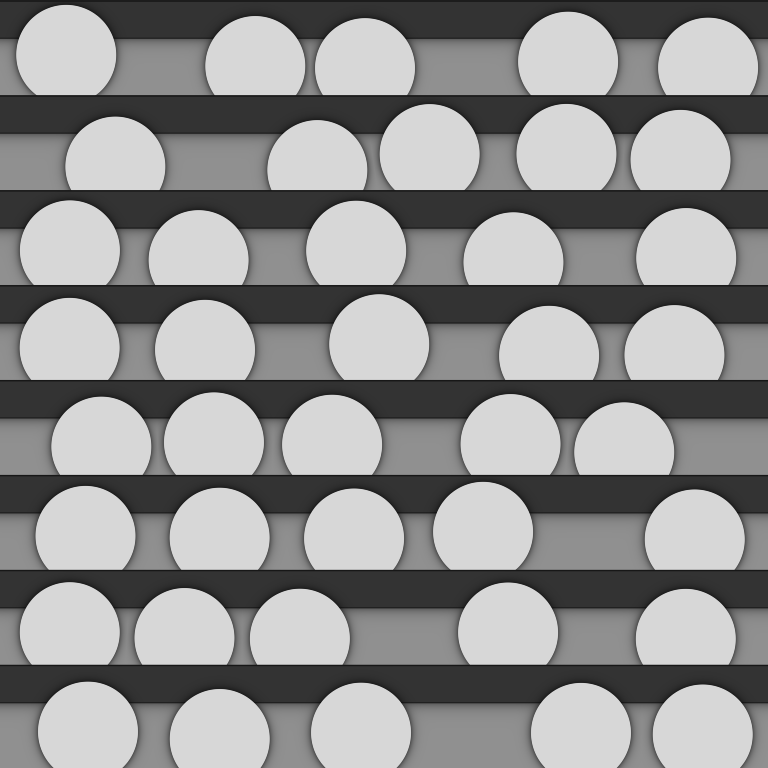
Write a WebGL 2 fragment shader that draws this pattern.

```glsl
#version 300 es
precision highp float;

uniform vec2 u_resolution;
out vec4 fragColor;

const float ROWS = 8.0;
const int DISCS = 5;
const float TOP_MARGIN = 0.0013;
const float ROW_HEIGHT = 0.1236;
const float BAND_HEIGHT = 0.0485;
const float RADIUS = 0.0651;

const vec3 DISC_COLOR = vec3(0.843);
const vec3 BAND_COLOR = vec3(0.2);
const vec3 SHELF_COLOR = vec3(0.565);
const vec3 SEAM_COLOR = vec3(0.09);

float hash(vec2 p) {
    vec3 q = fract(vec3(p.xyx) * 0.1031);
    q += dot(q, q.yzx + 33.33);
    return fract((q.x + q.y) * q.z);
}

// Relative width of the space before a disc; the outer margins vary less.
float gapWeight(float row, int index) {
    float h = hash(vec2(float(index) * 7.3 + 2.0, row * 11.7 + 5.0));
    bool margin = index == 0 || index == DISCS;
    return margin ? 0.05 + 0.9 * h : 0.08 + 1.75 * pow(h, 1.6);
}

float totalGapWeight(float row) {
    float total = 0.0;
    for (int i = 0; i <= DISCS; i++) total += gapWeight(row, i);
    return total;
}

// Depth of a disc centre below the top of its row.
float discDepth(float row, int index) {
    float h = hash(vec2(float(index) * 5.1 + 31.0, row * 3.7 + 17.0));
    float lift = row < 0.5 ? 0.009 : 0.0;
    return mix(0.073, 0.097, h) - lift;
}

// Signed distance to the nearest disc, with discs packed across the row.
float discDistance(vec2 p, float row) {
    float slack = 1.0 - 2.0 * RADIUS * float(DISCS);
    float gapScale = slack / totalGapWeight(row);
    float left = 0.0;
    float nearest = 1.0;
    for (int i = 0; i < DISCS; i++) {
        left += gapWeight(row, i) * gapScale;
        vec2 center = vec2(left + RADIUS, discDepth(row, i));
        nearest = min(nearest, length(p - center) - RADIUS);
        left += 2.0 * RADIUS;
    }
    return nearest;
}

float coverage(float dist, float pixel) {
    return 1.0 - smoothstep(-0.6 * pixel, 0.6 * pixel, dist);
}

float softShadow(float dist, float strength, float spread) {
    return 1.0 - strength * exp(-max(dist, 0.0) / spread);
}

void main() {
    vec2 uv = gl_FragCoord.xy / u_resolution;
    float pixel = 1.0 / min(u_resolution.x, u_resolution.y);

    // The lowest row runs on to the edge of the canvas.
    float down = 1.0 - uv.y - TOP_MARGIN;
    float row = clamp(floor(down / ROW_HEIGHT), 0.0, ROWS - 1.0);
    float depth = down - row * ROW_HEIGHT;

    // Dark band casting a shadow on the shelf beneath it.
    float belowBand = depth - BAND_HEIGHT;
    vec3 shelf = SHELF_COLOR * softShadow(belowBand, 0.42, 0.007);
    vec3 color = mix(shelf, BAND_COLOR, coverage(belowBand, pixel));
    float lip = coverage(abs(belowBand) - 0.0008, pixel);
    color = mix(color, SEAM_COLOR, lip * 0.8);

    // Discs with a soft halo.
    float disc = discDistance(vec2(uv.x, depth), row);
    color *= softShadow(disc, 0.5, 0.0045);
    color = mix(color, DISC_COLOR, coverage(disc, pixel));

    // Thin dark seam where the next band cuts the row off.
    float seam = abs(depth);
    if (row < ROWS - 1.5) seam = min(seam, abs(ROW_HEIGHT - depth));
    color = mix(color, SEAM_COLOR, coverage(seam - 0.001, pixel));

    fragColor = vec4(color, 1.0);
}
```
